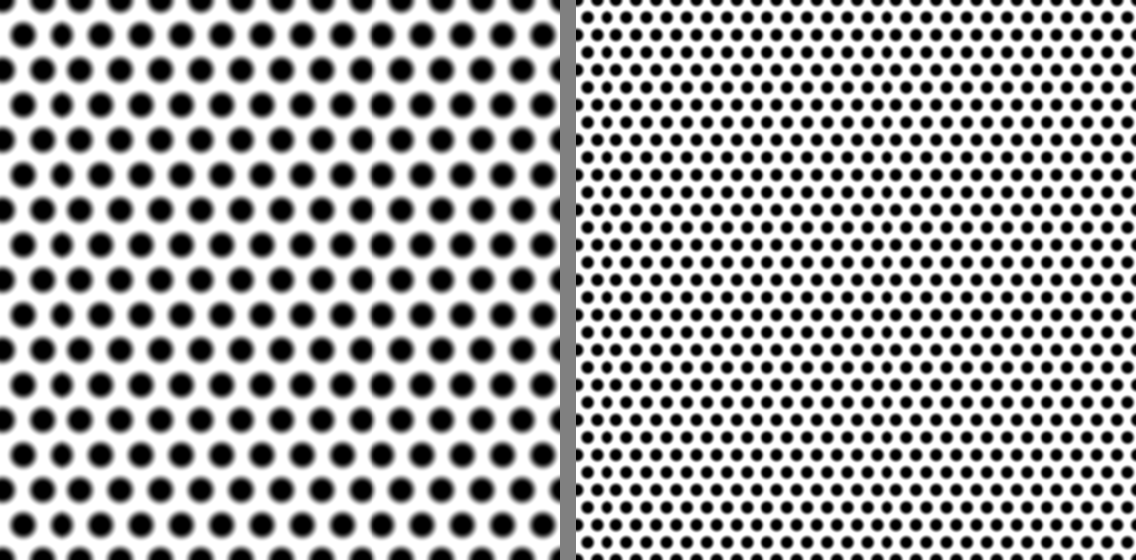
Left: one tile. Right: repeated 2 by 2.
Give the GLSL for this pattern, as a Shadertoy shader.

```glsl
#define COLUMNS 14.0
#define ROWS 16.0
#define CORE_RADIUS 0.0124
#define HALO_RADIUS 0.0309
#define PHASE 0.0043
#define STAGGER 0.5155
#define WIDE_CUT vec2(0.1108, 0.0055)
#define SLIM_CUT vec2(0.6640, 0.0023)
#define INK vec3(0.0)
#define PAPER vec3(1.0)

// Width skipped at x by a cut given as (position, width)
float skipped(float x, vec2 cut, float pixel) {
    return cut.y * clamp((x - cut.x) / pixel + 0.5, 0.0, 1.0);
}

// Distance to the nearest dot centre; odd rows are staggered
float dotDistance(vec2 p, float pitch) {
    float row = floor(p.y * ROWS + 0.5);
    float column = (p.x - PHASE) / pitch - STAGGER * mod(row, 2.0);
    float dx = (fract(column + 0.5) - 0.5) * pitch;
    float dy = p.y - row / ROWS;
    return length(vec2(dx, dy));
}

void mainImage(out vec4 fragColor, in vec2 fragCoord) {
    vec2 uv = fragCoord / iResolution.xy;
    float pixel = 1.0 / iResolution.x;

    // Narrow strips are left out, and the pitch makes up for them so the sheet wraps
    float pitch = (1.0 + WIDE_CUT.y + SLIM_CUT.y) / COLUMNS;
    vec2 p = uv;
    p.x += skipped(uv.x, WIDE_CUT, pixel) + skipped(uv.x, SLIM_CUT, pixel);

    // Soft dots fading from ink to paper
    float fade = smoothstep(CORE_RADIUS, HALO_RADIUS, dotDistance(p, pitch));
    fragColor = vec4(mix(INK, PAPER, fade), 1.0);
}
```
